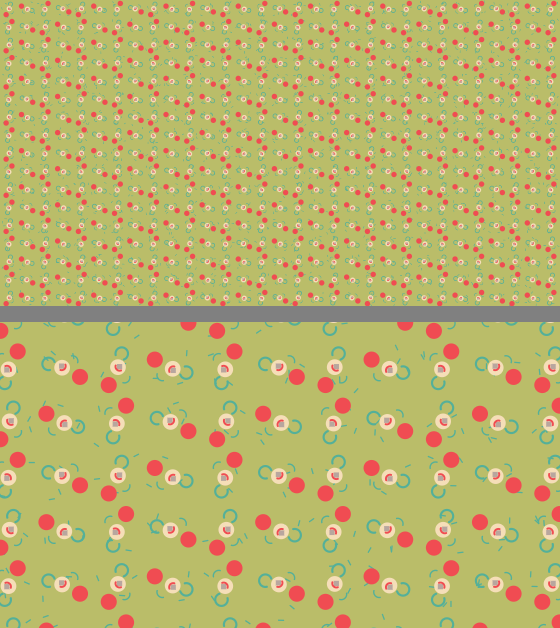
Top, the full canvas; bottom, a detail of the centre.
Write a Shadertoy shader that draws this pattern.

```glsl
const float COLUMNS = 31.0;
const vec3 OLIVE = vec3(0.73, 0.74, 0.41);
const vec3 RED   = vec3(0.94, 0.30, 0.32);
const vec3 CREAM = vec3(0.96, 0.87, 0.72);
const vec3 TEAL  = vec3(0.33, 0.69, 0.60);
const vec3 GREY  = vec3(0.72, 0.65, 0.62);

// Cell units, y down, before the quarter turn
const vec2  BERRY_POS = vec2(-0.31, -0.16);
const float BERRY_RADIUS = 0.148;
const vec2  BLOOM_POS = vec2(0.02, 0.01);
const float BLOOM_RADIUS = 0.145;
const vec2  HOOK_POS = vec2(0.27, 0.08);
const float HOOK_RADIUS = 0.115;
const float HOOK_WIDTH = 0.040;
const vec2  SPRIG_POS = vec2(-0.17, 0.13);
const float SPRIG_RADIUS = 0.10;
const float SPRIG_WIDTH = 0.026;
const vec2  CORE_POS = vec2(0.03, 0.04);
const float CORE_HALF = 0.048;
const int   FLECKS = 3;
const float FLECK_LENGTH = 0.09;
const float FLECK_WIDTH = 0.024;

float hash(vec2 p) {
    return fract(sin(dot(p, vec2(127.1, 311.7))) * 43758.5453);
}

float disc(vec2 p, float radius) {
    return length(p) - radius;
}

float box(vec2 p, float halfSize) {
    vec2 d = abs(p) - halfSize;
    return length(max(d, 0.0)) + min(max(d.x, d.y), 0.0);
}

float segment(vec2 p, vec2 halfSpan) {
    float t = clamp(dot(p, halfSpan) / dot(halfSpan, halfSpan), -1.0, 1.0);
    return length(p - halfSpan * t);
}

// Arc centred on the direction "heading", spanning "spread" to each side
float arc(vec2 p, float radius, float heading, float spread) {
    float c = cos(heading), s = sin(heading);
    vec2 q = vec2(c * p.x + s * p.y, abs(c * p.y - s * p.x));
    float a = min(atan(q.y, q.x), spread);
    return length(q - radius * vec2(cos(a), sin(a)));
}

void paint(inout vec3 color, vec3 ink, float d, float pixel) {
    color = mix(color, ink, clamp(0.5 - d / pixel, 0.0, 1.0));
}

void mainImage(out vec4 fragColor, in vec2 fragCoord) {
    // Square cells counted from the top left
    float pixel = COLUMNS / iResolution.x;
    vec2 grid = vec2(fragCoord.x, iResolution.y - fragCoord.y) * pixel;
    vec2 cell = floor(grid);
    vec2 p = grid - cell - 0.5;

    // Quarter turn per column, half turn per row
    float turn = mod(cell.x + 2.0 * cell.y + 3.0, 4.0) * 1.570796;
    float c = cos(turn), s = sin(turn);
    vec2 q = vec2(c * p.x + s * p.y, c * p.y - s * p.x);

    vec3 color = OLIVE;

    // Scattered flecks
    for (int i = 0; i < FLECKS; i++) {
        vec2 seed = cell + float(i) * vec2(17.3, 5.9);
        vec2 pos = (vec2(hash(seed), hash(seed + 41.7)) - 0.5) * 0.84;
        float tilt = 6.2832 * hash(seed + 83.1);
        vec2 halfSpan = 0.5 * FLECK_LENGTH * vec2(cos(tilt), sin(tilt));
        float d = segment(q - pos, halfSpan) - 0.5 * FLECK_WIDTH;
        paint(color, TEAL, d, pixel);
    }

    // Open teal curls
    float hook = arc(q - HOOK_POS, HOOK_RADIUS, 0.5, 2.3);
    paint(color, TEAL, hook - 0.5 * HOOK_WIDTH, pixel);
    float sprig = arc(q - SPRIG_POS, SPRIG_RADIUS, 2.4, 1.0);
    paint(color, TEAL, sprig - 0.5 * SPRIG_WIDTH, pixel);

    // Bloom with its core, then the berry
    paint(color, CREAM, disc(q - BLOOM_POS, BLOOM_RADIUS), pixel);
    paint(color, GREY, box(q - CORE_POS, CORE_HALF), pixel);
    float rim = arc(q - CORE_POS, 0.075, -2.4, 1.1);
    paint(color, RED, rim - 0.018, pixel);
    paint(color, RED, disc(q - BERRY_POS, BERRY_RADIUS), pixel);

    fragColor = vec4(color, 1.0);
}
```
